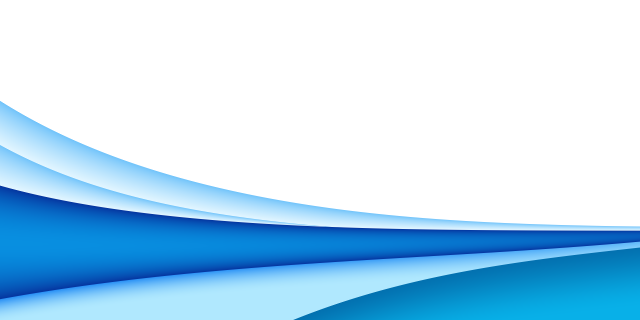
Give the GLSL for this background, as a WebGL 1 fragment shader.

```glsl
precision highp float;

uniform vec2 u_resolution;

#define PALE_EDGE vec3(0.43, 0.76, 0.98)
#define PALE_FILL vec3(0.89, 0.965, 1.0)
#define DEEP_EDGE vec3(0.02, 0.20, 0.62)
#define DEEP_CORE vec3(0.03, 0.56, 0.88)
#define ICE_EDGE  vec3(0.15, 0.56, 0.96)
#define ICE_FILL  vec3(0.69, 0.91, 0.995)
#define TEAL_EDGE vec3(0.01, 0.42, 0.67)
#define TEAL_FILL vec3(0.03, 0.69, 0.91)
#define ICE_FADE  0.075
#define TEAL_FADE 0.19

// Height of an edge that falls from the left and levels out at base
float swoop(float x, float base, float rise, float rate, float bend) {
  return base + rise * exp(-x * (rate + bend * x * x));
}

// Smooth coverage of the area under an edge
float under(float y, float edge) {
  return clamp((edge - y) * u_resolution.y + 0.5, 0.0, 1.0);
}

// Position between an upper edge (0) and a lower edge (1)
float across(float y, float top, float bottom) {
  return clamp((top - y) / max(top - bottom, 0.001), 0.0, 1.0);
}

void main() {
  vec2 uv = gl_FragCoord.xy / u_resolution;
  float x = uv.x;
  float y = uv.y;

  // Edges from top to bottom
  float outerTop = swoop(x, 0.289, 0.396, 3.2, 1.65);
  float innerTop = swoop(x, 0.245, 0.302, 3.65, 0.0);
  float deepTop = swoop(x, 0.279, 0.141, 4.0, 3.0);
  float iceTop = 0.065 + 0.18 * x + 0.185 * x * (1.0 - x) * (1.0 - x);
  float t = (x - 0.458) / 0.542;
  float tealTop = t * (0.4375 + t * (0.104 * t - 0.315));

  vec3 color = vec3(1.0);

  // Two pale ribbons, strongest along their upper edges
  float outerFade = across(y, outerTop, max(innerTop, deepTop));
  vec3 outer = mix(PALE_EDGE, PALE_FILL, pow(outerFade, 0.75));
  color = mix(color, outer, under(y, outerTop));

  float innerFade = across(y, innerTop, deepTop);
  vec3 inner = mix(PALE_EDGE, PALE_FILL, pow(innerFade, 0.75));
  color = mix(color, inner, under(y, innerTop));

  // Deep blue band with a bright core that dims as it narrows
  float f = across(y, deepTop, iceTop);
  float core = pow(4.0 * f * (1.0 - f), 0.85) * (1.0 - 0.55 * x * x);
  color = mix(color, mix(DEEP_EDGE, DEEP_CORE, core), under(y, deepTop));

  // Icy wedge with a saturated upper rim
  float iceDepth = clamp((iceTop - y) / ICE_FADE, 0.0, 1.0);
  vec3 iceRim = mix(ICE_EDGE, PALE_EDGE, 0.8 * x * x);
  vec3 ice = mix(iceRim, ICE_FILL, 1.0 - pow(1.0 - iceDepth, 2.0));
  color = mix(color, ice, under(y, iceTop));

  // Teal corner, shaded beneath its rim
  float tealDepth = smoothstep(-0.04, TEAL_FADE, tealTop - y);
  color = mix(color, mix(TEAL_EDGE, TEAL_FILL, tealDepth), under(y, tealTop));

  gl_FragColor = vec4(color, 1.0);
}
```
